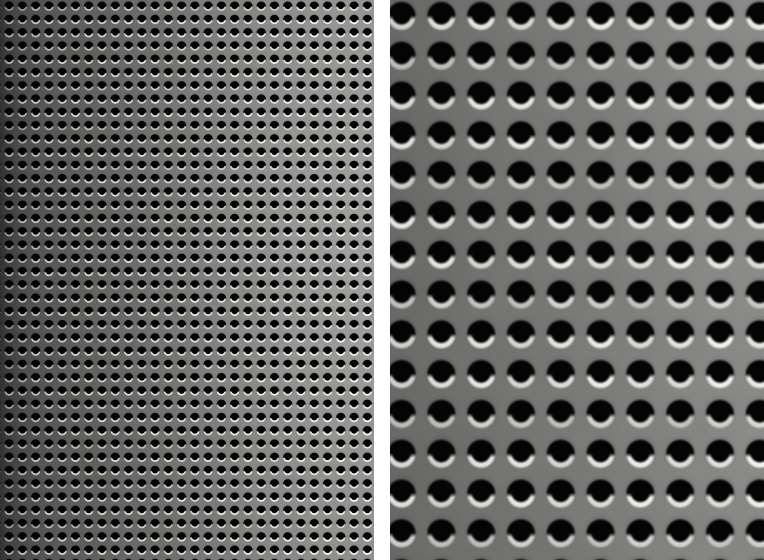
Left: the whole. Right: its middle third, enlarged.
A Shadertoy shader for this texture:

```glsl
// Antialiased coverage of a disc: 1 inside, 0 outside
float disc(vec2 p, float radius, float soft) {
    return 1.0 - smoothstep(-soft, soft, length(p) - radius);
}

// Faint uneven tone of the metal, from layered sines
float mottle(vec2 p) {
    float sum = 0.0, amp = 0.5;
    for (int i = 0; i < 4; i++) {
        sum += amp * sin(p.x + 1.7 * sin(p.y)) * sin(p.y * 1.1 + float(i));
        p = mat2(1.5, 1.1, -1.1, 1.5) * p;
        amp *= 0.6;
    }
    return sum;
}

// Sheet lit from the right, fading to a dark left edge
vec3 sheetMetal(vec2 uv, vec2 grid) {
    float tone = mix(0.34, 0.55, smoothstep(0.0, 1.0, uv.x));
    tone -= 0.15 * exp(-uv.x * 18.0);
    vec2 fromGlow = (uv - vec2(0.95, 0.58)) * vec2(1.8, 2.0);
    tone += 0.07 * exp(-dot(fromGlow, fromGlow));
    tone += 0.012 * mottle(grid * 1.3);
    return tone * vec3(1.0, 1.0, 0.988);
}

void mainImage(out vec4 fragColor, in vec2 fragCoord) {
    vec2 uv = fragCoord / iResolution.xy;
    vec2 grid = fragCoord / iResolution.y * 42.21;
    float soft = max(0.05, 0.6 * 42.21 / iResolution.y);

    // One hole per square cell
    vec2 shifted = grid - vec2(0.687, 0.74) + 0.5;
    vec2 cell = floor(shifted);
    vec2 p = fract(shifted) - 0.5;

    // Lower wall of the hole catches light around a smaller dark bore
    float hole = disc(p, 0.35, soft);
    float bore = disc(p - vec2(0.0, 0.02), 0.235, soft);
    float lowerWall = smoothstep(0.04, -0.12, p.y) * (1.0 - bore);

    // Rim brightness drifts between rows and columns
    float drift = 0.06 * sin(cell.y * 2.09 + 0.6) + 0.04 * sin(cell.x * 1.9 + cell.y * 0.7);
    float rimTone = mix(0.76, 0.93, uv.x) + drift - 0.18 * exp(-uv.x * 14.0);
    vec3 holeColor = mix(vec3(0.015), rimTone * vec3(1.0, 1.0, 0.985), lowerWall);

    // Soft shade on the metal above each opening
    vec3 color = sheetMetal(uv, grid);
    color *= 1.0 - 0.12 * disc(p - vec2(0.0, 0.05), 0.36, 0.1);
    fragColor = vec4(mix(color, holeColor, hole), 1.0);
}
```
